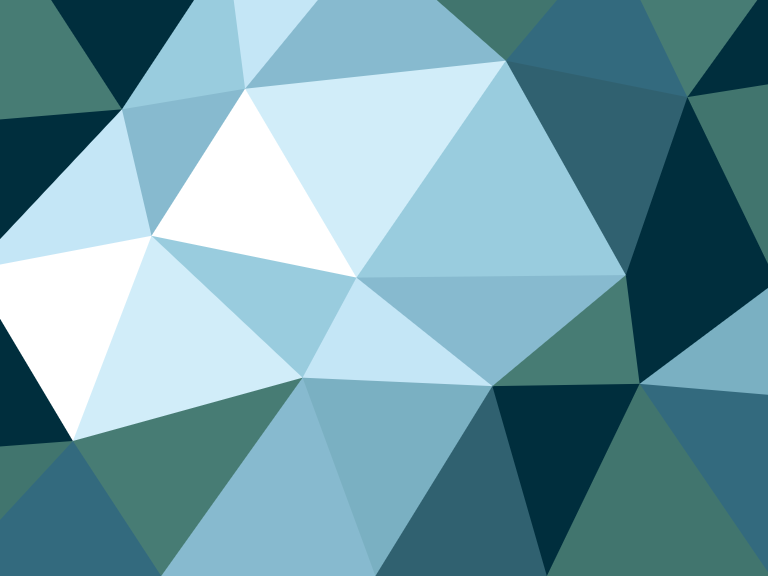
Write a Shadertoy shader that draws this background.

```glsl
// Low-poly mosaic: flat triangles on a jittered lattice, pale in the middle and dark around it.

// Lengths are in canvas heights.
const vec2 CELL = vec2(1.0 / 3.0, 0.275);   // lattice spacing
const float JITTER = 0.27;                  // vertex shift, in cells
const vec2 GLOW_CENTER = vec2(3.1, 1.7);    // light zone, in triangle columns and rows
const vec2 GLOW_RADIUS = vec2(2.6, 1.8);

const vec3 WHITE      = vec3(1.00, 1.00, 1.00);
const vec3 PALE_BLUE  = vec3(0.77, 0.90, 0.965);
const vec3 ICE        = vec3(0.82, 0.93, 0.975);
const vec3 SKY        = vec3(0.53, 0.73, 0.81);
const vec3 AQUA       = vec3(0.60, 0.80, 0.87);
const vec3 DUSK       = vec3(0.48, 0.69, 0.76);
const vec3 GREEN      = vec3(0.255, 0.46, 0.43);
const vec3 SAGE       = vec3(0.28, 0.485, 0.455);
const vec3 NAVY       = vec3(0.00, 0.18, 0.24);
const vec3 STEEL      = vec3(0.20, 0.415, 0.495);
const vec3 SLATE      = vec3(0.19, 0.38, 0.44);

const vec3 INNER[5] = vec3[5](WHITE, PALE_BLUE, ICE, SKY, AQUA);
const vec3 OUTER[7] = vec3[7](GREEN, STEEL, SAGE, NAVY, DUSK, SLATE, NAVY);

vec2 hash2(vec2 p) {
    vec2 q = vec2(dot(p, vec2(127.1, 311.7)), dot(p, vec2(269.5, 183.3)));
    return fract(sin(q) * 43758.5);
}

// Skewed lattice point with a random shift; row zero stays on the lower edge.
vec2 vertex(vec2 id) {
    vec2 shift = JITTER * (2.0 * hash2(id) - 1.0);
    if (id.y == 0.0) shift.y = 0.0;
    return (id + vec2(0.5 * id.y, 0.0) + shift) * CELL;
}

// Signed distance to the line a-b, positive on its left.
float leftOf(vec2 p, vec2 a, vec2 b) {
    vec2 e = normalize(b - a), d = p - a;
    return e.x * d.y - e.y * d.x;
}

float triangleCoverage(vec2 p, vec2 a, vec2 b, vec2 c, float pixel) {
    float inside = min(leftOf(p, a, b), min(leftOf(p, b, c), leftOf(p, c, a)));
    return clamp(inside / pixel + 0.5, 0.0, 1.0);
}

// Cycles through the light shades inside the glow and the dark ones outside.
vec3 facetColor(float column, float row) {
    vec2 d = (vec2(column, row) - GLOW_CENTER) / GLOW_RADIUS;
    if (dot(d, d) < 1.0)
        return INNER[int(mod(2.0 * column + row + 2.5, 5.0))];
    return OUTER[int(mod(column + 3.0 * row + 0.5, 7.0))];
}

void mainImage(out vec4 fragColor, in vec2 fragCoord) {
    float pixel = 1.0 / iResolution.y;
    vec2 p = fragCoord * pixel;
    vec2 grid = p / CELL;
    vec2 home = floor(vec2(grid.x - 0.5 * grid.y, grid.y));

    // Blend the two facets of each nearby cell by their pixel coverage.
    vec4 sum = vec4(0.0);
    for (int j = -1; j <= 1; j++)
    for (int i = -1; i <= 1; i++) {
        vec2 id = home + vec2(i, j);
        vec2 a = vertex(id);
        vec2 b = vertex(id + vec2(1.0, 0.0));
        vec2 c = vertex(id + vec2(0.0, 1.0));
        vec2 d = vertex(id + vec2(1.0, 1.0));
        float column = 2.0 * id.x + id.y + 1.0;
        sum += vec4(facetColor(column, id.y), 1.0) * triangleCoverage(p, a, b, c, pixel);
        sum += vec4(facetColor(column + 1.0, id.y), 1.0) * triangleCoverage(p, b, d, c, pixel);
    }
    fragColor = vec4(sum.rgb / max(sum.a, 0.001), 1.0);
}
```
